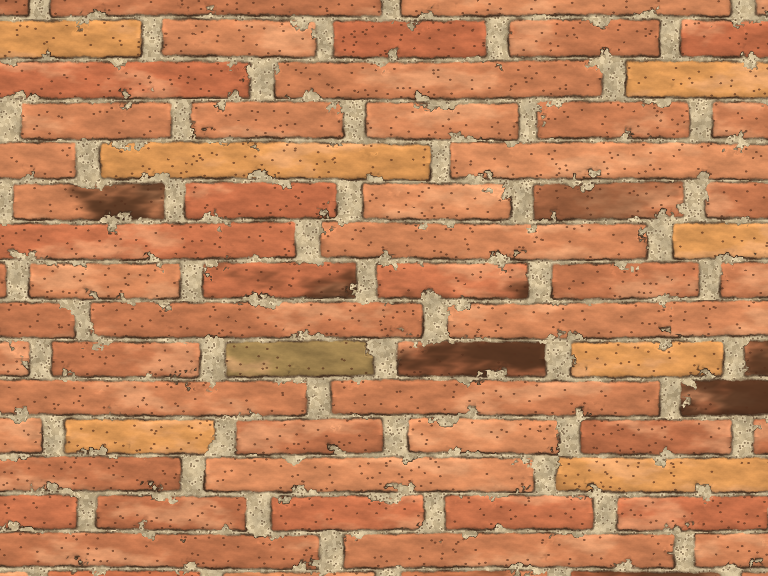
Reproduce this texture procedurally as a Shadertoy shader.

```glsl
// Joint phase of each course, as a fraction of its brick pitch
const float PHASE[16] = float[16](.11, .87, .75, .05, .25, .02, .88, .11,
                                  .235, .24, .91, .30, .545, .50, .94, .23);

float hash(vec2 p) {
    vec3 q = fract(p.xyx * vec3(.1031, .1130, .0973));
    q += dot(q, q.yzx + 33.33);
    return fract((q.x + q.y) * q.z);
}

// Layered sines, about -1 to 1
float waves(vec2 p) {
    float sum = 0., gain = .5;
    for (int i = 0; i < 5; i++) {
        sum += gain * sin(p.x + 1.7 * sin(p.y));
        p = mat2(1.6, 1.3, -1.3, 1.6) * p + 3.1;
        gain *= .58;
    }
    return sum;
}

// Cellular noise: distance to the nearest point, and its random value
vec2 cells(vec2 p) {
    vec2 base = floor(p), best = vec2(9., 0.);
    for (int j = -1; j <= 1; j++)
    for (int i = -1; i <= 1; i++) {
        vec2 cell = base + vec2(i, j);
        vec2 point = cell + vec2(hash(cell), hash(cell + 57.));
        float dist = length(p - point);
        if (dist < best.x) best = vec2(dist, hash(cell + 113.));
    }
    return best;
}

float roundBox(vec2 p, vec2 size, float radius) {
    vec2 q = abs(p) - size + radius;
    return length(max(q, 0.)) + min(max(q.x, q.y), 0.) - radius;
}

vec3 mortarColor(vec2 p) {
    vec2 grit = cells(p * 170.);
    vec3 color = mix(vec3(.70, .62, .48), vec3(.88, .80, .65), grit.y);
    color *= 1. + .12 * waves(p * 75.);
    float pit = smoothstep(.45, .1, grit.x) * step(.78, grit.y);
    return mix(color, vec3(.38, .29, .20), .7 * pit);
}

vec3 brickColor(vec2 p, vec2 id) {
    float tone = hash(id + 21.), kiln = hash(id + 43.), burn = hash(id + 71.);
    vec2 shift = 40. * vec2(tone, kiln);

    // Fired clay: orange to red, with a few yellow and olive bricks
    vec3 color = mix(vec3(.71, .42, .28), vec3(.86, .56, .38), tone);
    color = mix(color, vec3(.78, .42, .28), .6 * step(kiln, .25));
    color = mix(color, vec3(.88, .62, .35), .85 * step(.90, kiln));
    color = mix(color, vec3(.56, .48, .30), .8 * step(.975, kiln));

    // Pale bloom, grain and scorching
    float cloud = waves(p * vec2(12., 28.) + shift);
    color = mix(color, vec3(.87, .64, .47), .5 * smoothstep(.1, .8, cloud));
    color *= 1. + .09 * waves(p * vec2(55., 130.)) + .07 * cloud;
    float scorch = smoothstep(-.35, .5, waves(p * vec2(8., 20.) + shift.yx));
    color = mix(color, vec3(.25, .16, .10), .8 * scorch * smoothstep(.80, .92, burn));

    // Pits
    vec2 speck = cells(p * vec2(95., 120.));
    float pit = smoothstep(.32, .12, speck.x) * step(.86, speck.y);
    return mix(color, vec3(.33, .19, .12), .65 * pit);
}

void mainImage(out vec4 fragColor, in vec2 fragCoord) {
    vec2 p = fragCoord / iResolution.y;
    float pixel = 1. / iResolution.y;

    // Alternate courses of headers and stretchers, slightly tighter downwards
    float down = .933 - p.y + .0015 * sin(p.x * 9. + p.y * 5.);
    float row = down * 13.98 + .725 * down * down;
    float course = floor(row + .5);
    float pitch = mod(course, 2.) < .5 ? .300 : .611;
    float along = p.x / pitch - PHASE[clamp(int(course) + 1, 0, 15)];
    vec2 id = vec2(floor(along), course);
    vec2 local = vec2((fract(along) - .5) * pitch, (row - course) * .0685);

    // Uneven brick outline with chipped edges
    local.x += .008 * (hash(id) - .5);
    local.y += .02 * (hash(id + 9.) - .5) * local.x;
    vec2 size = vec2(pitch * .5 - .017 - .006 * hash(id + 5.), .0300);
    float dist = roundBox(local, size, .005);
    dist += .0018 * waves(p * 110.);
    dist += .016 * smoothstep(.42, .95, waves(p * 33. + 7. * hash(id + 3.)));

    vec3 brick = brickColor(p, id);
    brick *= 1. + .1 * smoothstep(-.012, -.002, dist) * -sign(local.y);
    vec3 color = mix(mortarColor(p), brick, smoothstep(pixel, -pixel, dist));

    // Broken shadow line in the crevice, deepest under the brick
    float crevice = exp(-pow((dist - .0008) / .0024, 2.));
    float depth = .4 + .3 * smoothstep(-.02, .02, local.y) + .45 * waves(p * 48. + 4.);
    color = mix(color, vec3(.22, .14, .09), crevice * clamp(depth, 0., .9));

    fragColor = vec4(clamp(color, 0., 1.), 1.);
}
```
